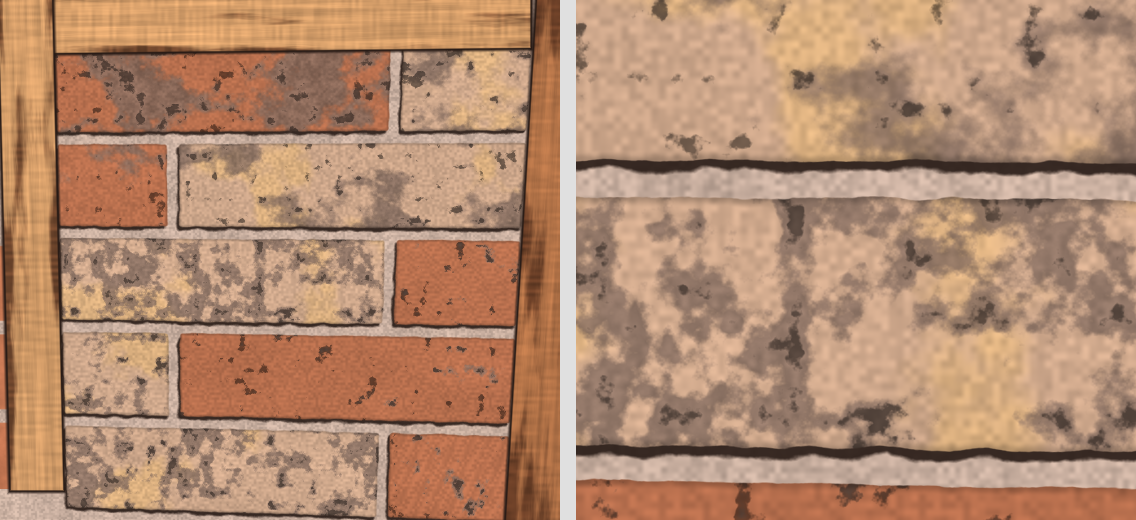
Left: the whole. Right: its middle third, enlarged.
Give the GLSL for this texture, as a Shadertoy shader.

```glsl
// Weathered brick panel in five alternating courses, framed by scorched timber.

const vec3 RED_BRICK = vec3(0.71, 0.43, 0.30);
const vec3 TAN_BRICK = vec3(0.80, 0.65, 0.54);
const vec3 OCHRE     = vec3(0.86, 0.69, 0.50);
const vec3 SOOT      = vec3(0.44, 0.36, 0.32);
const vec3 MORTAR    = vec3(0.78, 0.68, 0.62);
const vec3 SHADOW    = vec3(0.15, 0.10, 0.08);
const vec3 PINE      = vec3(0.85, 0.63, 0.42);
const vec3 OAK       = vec3(0.70, 0.45, 0.28);
const vec3 CHAR      = vec3(0.32, 0.18, 0.11);

float hash(vec2 p) {
    return fract(sin(dot(p, vec2(127.1, 311.7))) * 43758.5453);
}

float noise(vec2 p) {
    vec2 i = floor(p), f = fract(p);
    f = f * f * (3.0 - 2.0 * f);
    return mix(mix(hash(i), hash(i + vec2(1, 0)), f.x),
               mix(hash(i + vec2(0, 1)), hash(i + vec2(1, 1)), f.x), f.y);
}

float fbm(vec2 p) {
    float sum = 0.0, amp = 0.5;
    for (int i = 0; i < 5; i++) {
        sum += amp * noise(p);
        p = p * 2.03 + 17.3;
        amp *= 0.5;
    }
    return sum;
}

float cover(float d, float px) {
    return 1.0 - smoothstep(-px, px, d);
}

float roundBox(vec2 p, vec2 halfSize, float radius) {
    vec2 q = abs(p) - halfSize + radius;
    return length(max(q, 0.0)) + min(max(q.x, q.y), 0.0) - radius;
}

// Fired clay with ochre blooms, soot patches and fine pits
vec3 brickColor(vec2 p, float row, float side) {
    bool upper = row < 2.0;
    bool red = upper == (side < 0.5);
    vec2 q = p + 5.7 * vec2(side, row);
    float broad = fbm(q * vec2(7.0, 10.0));
    float fine = fbm(q * 48.0);
    vec3 c = red ? RED_BRICK : TAN_BRICK;
    if (!red) c = mix(c, OCHRE, smoothstep(0.46, 0.60, fbm(q * 8.0 + 31.0)));
    float field = mix(broad, fine, upper ? 0.25 : 0.6);
    float level = red ? (row < 0.5 ? 0.50 : 0.60) : 0.48;
    float soot = smoothstep(level - 0.03, level + 0.08, field);
    c = mix(c, SOOT * (0.7 + 0.7 * fine), soot * 0.8);
    c *= 0.84 + 0.2 * broad + 0.18 * noise(q * 210.0);
    return mix(c, c * 0.55, smoothstep(0.63, 0.72, fine));
}

// Timber: g.x runs across the board, g.y along it
vec3 woodColor(vec2 g, float width, vec3 tone, float burn) {
    float grain = fbm(vec2(g.x * 130.0, g.y * 5.0));
    float saw = noise(vec2(g.x * 30.0, g.y * 150.0));
    vec3 c = tone * (0.76 + 0.35 * grain + 0.13 * saw);
    float rim = 1.0 - smoothstep(0.0, 0.025, min(g.x, width - g.x));
    float scorch = fbm(vec2(g.x * 32.0, g.y * 4.0) + 9.0) + 0.16 * rim + burn;
    return mix(c, CHAR * (0.8 + 0.5 * saw), 0.8 * smoothstep(0.55, 0.78, scorch));
}

// Lays a board over the scene with a dark contact gap round it
vec3 layBoard(vec3 scene, vec3 board, float d, float px) {
    scene = mix(SHADOW, scene, smoothstep(0.001, 0.009, d));
    return mix(scene, board, cover(d, px));
}

// Five courses between slanting sides, the header swapping ends each course
vec3 wall(vec2 p, float px) {
    float left = 0.102 + 0.028 * p.y;
    float width = 1.027 - 0.056 * p.y - left;
    float t = (p.x - left) / width;
    float pitch = mix(0.180, 0.188, t);
    float r = (p.y - mix(0.098, 0.087, t)) / pitch + 0.02;
    float row = floor(r);
    float joint = mod(row, 2.0) < 0.5 ? 0.706 : 0.234;
    float side = step(joint + 0.006, t);
    vec2 span = side < 0.5 ? vec2(0.0, joint) : vec2(joint + 0.026, 1.0);

    vec3 c = MORTAR * (0.8 + 0.22 * noise(p * 260.0) + 0.2 * fbm(p * 30.0));
    if (row < 0.0 || row > 4.0) return c;

    vec2 local = vec2((t - 0.5 * (span.x + span.y)) * width, (fract(r) - 0.455) * pitch);
    vec2 halfSize = vec2(0.5 * (span.y - span.x) * width, 0.435 * pitch);
    float wobble = 0.005 * (fbm(p * 45.0) - 0.5);
    float d = roundBox(local, halfSize, 0.005) + wobble;
    float shade = roundBox(local - vec2(-0.004, 0.006), halfSize, 0.005) + 2.0 * wobble;
    c = mix(c, SHADOW, 0.9 * cover(shade, px + 0.001));
    vec3 clay = brickColor(p, row, side) * mix(0.8, 1.0, smoothstep(0.0, 0.006, -d));
    return mix(c, clay, cover(d, px));
}

void mainImage(out vec4 fragColor, in vec2 fragCoord) {
    float px = 1.0 / iResolution.y;
    vec2 p = vec2(fragCoord.x, iResolution.y - fragCoord.y) * px;
    vec3 c = wall(p, px);

    // Sliver of neighbouring bricks beyond the left post
    float band = abs(fract((p.y - 0.46) / 0.17) - 0.5) * 0.17 - 0.072;
    float sliver = cover(band, px) * step(p.x, 0.05) * step(0.46, p.y) * step(p.y, 0.94);
    c = mix(c, RED_BRICK * (0.95 + 0.3 * fbm(p * 40.0)), sliver);

    // Top beam
    float beamEnd = 0.103 - 0.011 * p.x;
    vec3 beam = woodColor(vec2(beamEnd - p.y, p.x), 0.103, PINE, -0.06);
    c = layBoard(c, beam, max(p.y - beamEnd, p.x - 1.020), px);

    // Left and right posts
    float postLeft = 0.025 * p.y - 0.003, postRight = 0.100 + 0.023 * p.y;
    vec3 post = woodColor(vec2(p.x - postLeft, p.y + 3.0), 0.102, PINE * 0.97, -0.03);
    c = layBoard(c, post, max(max(postLeft - p.x, p.x - postRight), p.y - 0.943), px);
    float edge = 1.033 - 0.060 * p.y;
    vec3 darkPost = woodColor(vec2(p.x - edge, p.y + 7.0), 0.12, OAK, 0.06);
    c = layBoard(c, darkPost, edge - p.x, px);

    fragColor = vec4(clamp(c, 0.0, 1.0), 1.0);
}
```
